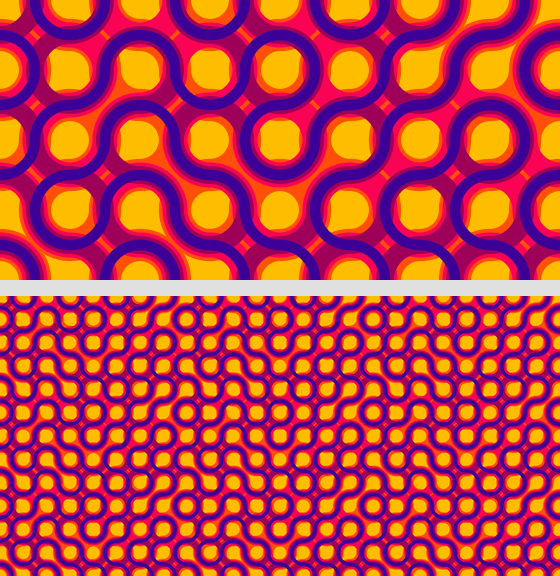
Top: one tile. Bottom: repeated 3 by 3.
Write a Shadertoy shader that draws this pattern.

```glsl
// Four stacked layers of Truchet arcs on a plain ground, 8 by 4 tiles.
// Each layer turns its tiles by its own hash, and the bands get narrower
// towards the top, so lower layers show as outlines or cross underneath.

#define GRID vec2(8.0, 4.0)
#define SEED 7u
#define LAYERS 4
#define WIDEST 0.230
#define NARROWEST 0.0765
#define GROUND vec3(1.00, 0.74, 0.00)
#define ORANGE vec3(1.00, 0.31, 0.03)
#define PINK   vec3(0.98, 0.01, 0.33)
#define MAROON vec3(0.62, 0.00, 0.35)
#define VIOLET vec3(0.24, 0.00, 0.59)

// Integer hash of a tile and its layer, 0 to 1.
float hash(uvec3 v)
{
    uint h = v.x * 374761393u + v.y * 668265263u + v.z * 2246822519u + SEED * 3266489917u;
    h = (h ^ (h >> 15)) * 2246822519u;
    h = (h ^ (h >> 13)) * 3266489917u;
    h ^= h >> 16;
    return float(h >> 8) / 16777216.0;
}

// Distance to the centre line of two quarter arcs around opposite corners.
float arcDistance(vec2 q)
{
    return min(abs(length(q) - 0.5), abs(length(q - 1.0) - 0.5));
}

vec3 layerColor(int layer)
{
    if (layer == 0) return ORANGE;
    if (layer == 1) return PINK;
    if (layer == 2) return MAROON;
    return VIOLET;
}

void mainImage(out vec4 fragColor, in vec2 fragCoord)
{
    vec2 p = fragCoord / iResolution.xy * GRID;
    float pixel = GRID.y / iResolution.y;
    vec2 tile = mod(floor(p), GRID);
    vec2 local = fract(p);

    vec3 color = GROUND;
    for (int layer = 0; layer < LAYERS; layer++)
    {
        // Mirror the tile at random, separately in every layer.
        vec2 q = local;
        if (hash(uvec3(uvec2(tile), uint(layer))) < 0.5) q.x = 1.0 - q.x;

        // Paint the band with an edge about one pixel wide.
        float halfWidth = mix(WIDEST, NARROWEST, float(layer) / float(LAYERS - 1));
        float edge = arcDistance(q) - halfWidth;
        float cover = 1.0 - smoothstep(-0.7 * pixel, 0.7 * pixel, edge);
        color = mix(color, layerColor(layer), cover);
    }
    fragColor = vec4(color, 1.0);
}
```
